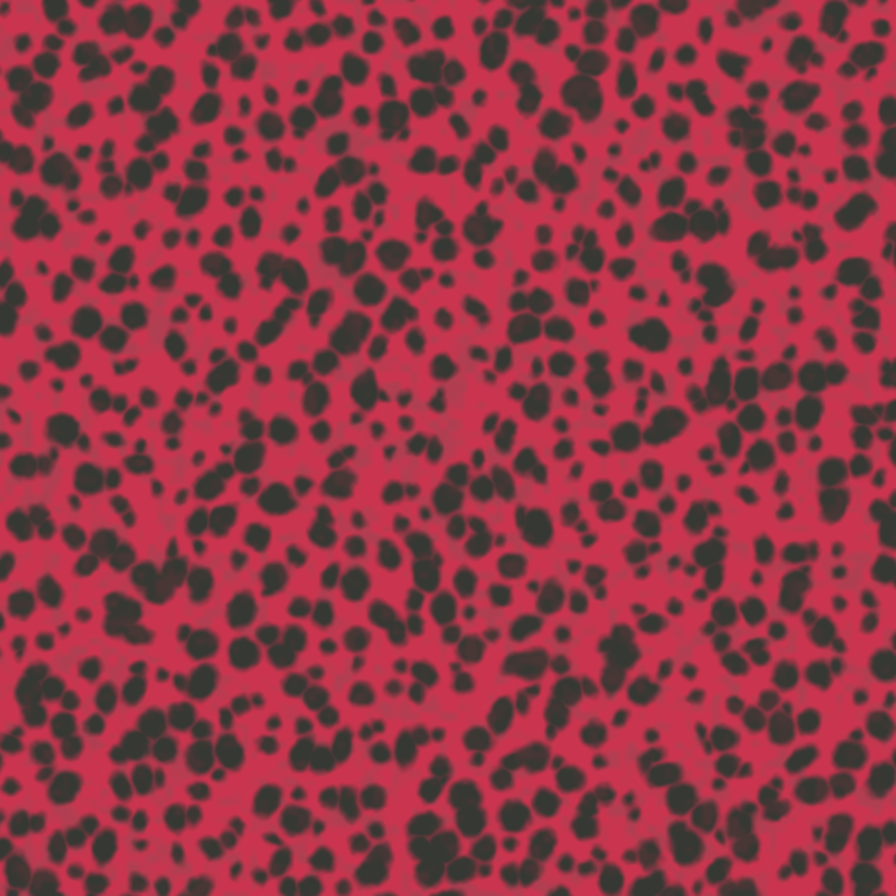
This pattern is drawn by a WebGL 2 fragment shader. Its source:

```glsl
#version 300 es
precision highp float;
// Irregular charcoal speckles on a softly mottled crimson ground.
// Jittered cells each hold one warped ellipse; a smooth union of their
// distances melts neighbours into clumps with blurred edges.

#define CELLS 29.0          // speckles across the canvas
#define JITTER 0.96         // scatter inside a cell
#define RADIUS_MIN 0.0065
#define RADIUS_MAX 0.0186
#define STRETCH_MAX 1.65    // longest axis ratio
#define MELT 0.0016         // rounding where speckles touch
#define EDGE_SOFTNESS 0.0056
#define WARP 0.0042         // outline irregularity

uniform vec2 u_resolution;
out vec4 fragColor;

const vec3 CRIMSON = vec3(0.795, 0.205, 0.308);
const vec3 DUSTY_RED = vec3(0.69, 0.245, 0.318);
const vec3 CHARCOAL = vec3(0.212, 0.219, 0.200);
const vec3 WARM_CHARCOAL = vec3(0.285, 0.215, 0.210);

vec3 hash3(vec2 cell) {
    vec3 q = fract(cell.xyx * vec3(0.1031, 0.1030, 0.0973));
    q += dot(q, q.yxz + 33.33);
    return fract((q.xxy + q.yzz) * q.zyx);
}

// Two independent channels of smooth value noise
vec2 noise2(vec2 p) {
    vec2 cell = floor(p);
    vec2 f = fract(p);
    f = f * f * (3.0 - 2.0 * f);
    vec2 low = mix(hash3(cell).xy, hash3(cell + vec2(1, 0)).xy, f.x);
    vec2 high = mix(hash3(cell + vec2(0, 1)).xy, hash3(cell + vec2(1, 1)).xy, f.x);
    return mix(low, high, f.y);
}

// Approximate signed distance to a rotated ellipse of mean size radius
float ellipseDistance(vec2 p, float radius, float stretch, float angle) {
    float c = cos(angle), s = sin(angle);
    p = mat2(c, -s, s, c) * p;
    float axis = sqrt(stretch);
    return length(p * vec2(axis, 1.0 / axis)) - radius;
}

// Smooth union of the speckles in the surrounding cells
float speckleDistance(vec2 p) {
    vec2 home = floor(p * CELLS);
    float sum = 0.0;
    for (int y = -1; y <= 1; y++) {
        for (int x = -1; x <= 1; x++) {
            vec2 cell = home + vec2(x, y);
            vec3 place = hash3(cell + 17.0);
            vec3 shape = hash3(cell + 91.0);
            vec2 center = (cell + 0.5 + JITTER * (place.xy - 0.5)) / CELLS;
            float radius = mix(RADIUS_MIN, RADIUS_MAX, pow(place.z, 1.3));
            float stretch = mix(1.0, STRETCH_MAX, shape.x * shape.x);
            float angle = (shape.y + shape.z - 1.15) * 1.6;
            float d = ellipseDistance(p - center, radius, stretch, angle);
            sum += exp(-d / MELT);
        }
    }
    return -MELT * log(max(sum, 1e-20));
}

void main() {
    vec2 p = gl_FragCoord.xy / min(u_resolution.x, u_resolution.y);

    // Bend the plane so outlines become lumpy
    vec2 warped = p + WARP * (noise2(p * 75.0) - 0.5)
                    + 0.5 * WARP * (noise2(p * 150.0 + 40.0) - 0.5);
    float softness = max(EDGE_SOFTNESS, 0.7 / min(u_resolution.x, u_resolution.y));
    float ground = smoothstep(-softness, softness, speckleDistance(warped));

    // Faint blotches in both colours
    vec2 blotch = 0.6 * noise2(p * 95.0 + 7.0) + 0.4 * noise2(p * 38.0 + 23.0);
    vec3 red = mix(CRIMSON, DUSTY_RED, smoothstep(0.4, 0.85, blotch.x));
    vec3 dark = mix(CHARCOAL, WARM_CHARCOAL, smoothstep(0.4, 0.85, blotch.y));

    fragColor = vec4(mix(dark, red, ground), 1.0);
}
```
